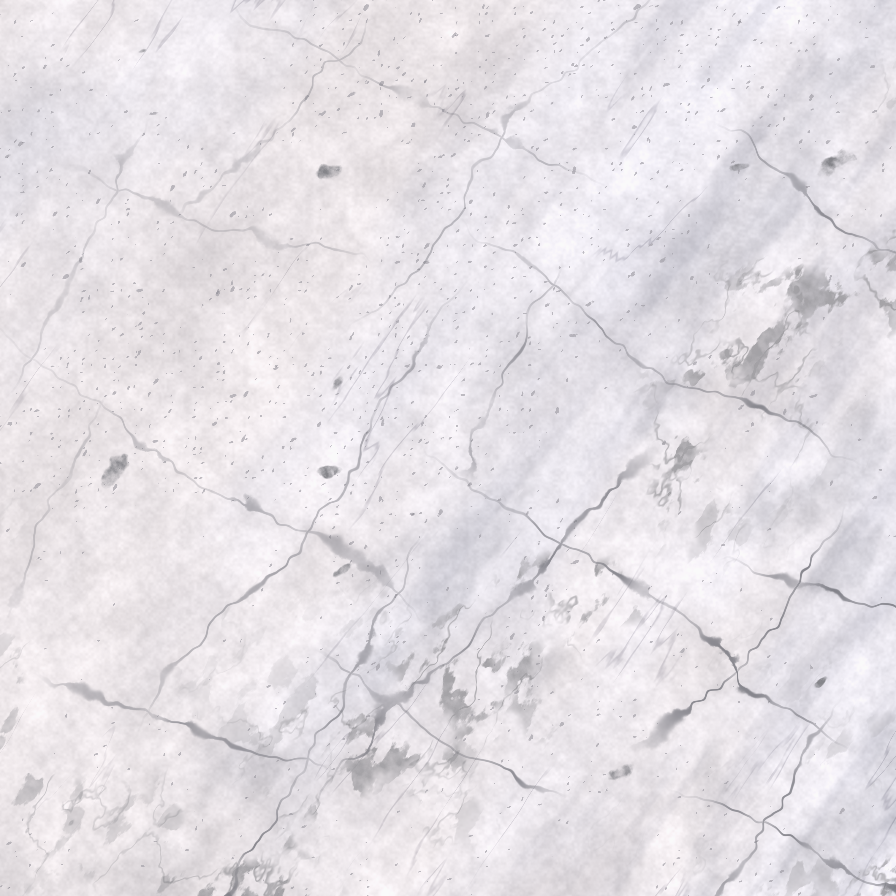
Reproduce this texture procedurally as a WebGL 2 fragment shader.

```glsl
#version 300 es
precision highp float;

uniform vec2 u_resolution;
out vec4 fragColor;

float hash(vec2 p) {
    return fract(sin(dot(p, vec2(127.1, 311.7))) * 43758.5453);
}

float noise(vec2 p) {
    vec2 cell = floor(p), f = fract(p);
    f = f * f * (3.0 - 2.0 * f);
    return mix(mix(hash(cell), hash(cell + vec2(1, 0)), f.x),
               mix(hash(cell + vec2(0, 1)), hash(cell + vec2(1, 1)), f.x), f.y);
}

float fbm(vec2 p) {
    float sum = 0.0, amplitude = 0.52;
    for (int i = 0; i < 5; i++) {
        sum += amplitude * noise(p);
        p = mat2(0.8, 0.6, -0.6, 0.8) * p * 2.03 + 7.3;
        amplitude *= 0.5;
    }
    return sum;
}

// Coordinates along and across a direction
vec2 alongAcross(vec2 p, float angle) {
    vec2 d = vec2(cos(angle), sin(angle));
    return vec2(dot(p, d), dot(p, vec2(-d.y, d.x)));
}

// Jagged tapered crack: x is the dark core, y the pale stain beside it
vec2 crack(vec2 p, vec2 center, float angle, float halfLength, float seed) {
    vec2 q = alongAcross(p - center, angle);
    float offset = q.y + 0.045 * (noise(vec2(q.x * 5.0, seed)) - 0.5)
                 + 0.015 * (noise(vec2(q.x * 26.0, seed + 3.0)) - 0.5)
                 + 0.006 * (noise(vec2(q.x * 95.0, seed + 5.0)) - 0.5);
    float taper = 1.0 - smoothstep(halfLength * 0.6, halfLength, abs(q.x));
    float swelling = pow(noise(vec2(q.x * 17.0, seed + 9.0)), 6.0);
    float width = 0.0012 + 0.016 * swelling * smoothstep(0.35, 0.75, fbm(p * 45.0));
    float core = exp(-pow(offset / width, 4.0));
    float ink = 0.3 + 0.7 * noise(vec2(q.x * 30.0, seed + 13.0));
    float stain = exp(-abs(offset) / 0.011) * noise(p * 40.0 + seed);
    return vec2(core * ink, stain) * taper;
}

// Scattered ragged chips, one candidate per cell
float chips(vec2 p, float cells, float density, float size) {
    vec2 q = p * cells, id = floor(q);
    vec2 center = 0.3 + 0.4 * vec2(hash(id + 1.7), hash(id + 4.1));
    vec2 f = alongAcross(fract(q) - center, 0.1 + 1.3 * hash(id + 8.3));
    float radius = size * (0.3 + 0.7 * hash(id + 6.9));
    float d = length(f * vec2(0.7, 1.6)) + radius * 1.8 * (fbm(q / size * 0.9) - 0.5);
    return step(hash(id), density) * (1.0 - smoothstep(radius * 0.6, radius, d));
}

void main() {
    vec2 p = gl_FragCoord.xy / u_resolution;
    vec2 grainDir = alongAcross(p, 0.95);
    float lowerRight = smoothstep(-0.45, 0.35, p.x - p.y);

    // Pale clouded ground, warm to the left and cool to the right
    float cloud = fbm(grainDir * vec2(3.0, 8.0) + 2.0);
    float mottling = fbm(p * 30.0);
    float grit = fbm(p * 110.0 + 40.0);
    float coolness = smoothstep(0.35, 0.8, fbm(grainDir * vec2(2.0, 5.0) + 31.0)
                                + 0.35 * (p.x - 0.5));
    vec3 color = mix(vec3(0.931, 0.907, 0.916), vec3(0.914, 0.904, 0.934), coolness);
    color += 0.1 * (cloud - 0.5) + 0.06 * (mottling - 0.5) + 0.085 * (grit - 0.5);
    color += 0.035 * (noise(p * 330.0) - 0.5);
    color += 0.03 * smoothstep(0.5, 0.65, fbm(p * 16.0 + 50.0));

    // Grey washes and hairline scratches drawn out along the grain
    float streak = smoothstep(0.5, 0.72, fbm(grainDir * vec2(3.0, 26.0) + 17.0));
    float wash = smoothstep(0.56, 0.74, fbm(grainDir * vec2(7.0, 14.0) + 63.0));
    float scratch = 1.0 - smoothstep(0.0, 0.014, abs(fbm(grainDir * vec2(2.5, 18.0) + 44.0) - 0.5));
    scratch *= smoothstep(0.5, 0.65, fbm(p * 7.0 + 23.0));
    color -= vec3(0.065, 0.062, 0.055) * streak * mix(0.25, 1.0, smoothstep(0.3, 0.9, p.x));
    color -= vec3(0.08, 0.076, 0.073) * wash * (0.3 + 0.7 * lowerRight);
    color -= vec3(0.11, 0.11, 0.1) * scratch;

    // Rising and falling cracks, spread by a low-discrepancy sequence
    vec2 cracks = vec2(0.0);
    for (int i = 0; i < 10; i++) {
        float n = float(i);
        vec2 jump = n * vec2(0.7549, 0.5698);
        float a = hash(vec2(n, 2.0)), b = hash(vec2(n, 5.0));
        vec2 rising = crack(p, fract(jump + vec2(0.55, 0.3)), 0.8 + 0.35 * a,
                            0.14 + 0.2 * b, n * 17.0 + 1.0);
        vec2 falling = crack(p, fract(jump + vec2(0.2, 0.19)), -0.62 + 0.35 * b,
                             0.16 + 0.16 * a, n * 23.0 + 400.0);
        cracks = max(cracks, max(rising, falling) * mix(0.4, 1.0, lowerRight));
    }

    // Crushed, netted stone around a diagonal fault and the lower corners
    float fault = exp(-pow((p.y - 1.05 * p.x + 0.3) / 0.14, 2.0));
    float corners = exp(-8.0 * length(p - vec2(1.0, 0.03)))
                  + 0.8 * exp(-7.0 * length(p - vec2(0.03, 0.15)));
    float crushed = clamp(fault + corners, 0.0, 1.0);
    float net = 1.0 - smoothstep(0.0, 0.022, abs(fbm(grainDir * vec2(11.0, 19.0) + 5.0) - 0.5));
    float patches = smoothstep(0.45, 0.62, fbm(p * 12.0 + 81.0));
    float rubble = smoothstep(0.57, 0.64, fbm(grainDir * vec2(26.0, 48.0) + 90.0));
    float debris = crushed * patches * (net * 0.7 + rubble * (0.35 + 0.8 * grit));

    // Fine pitting on the warm side, with a few larger chips
    float pitted = (1.0 - 0.75 * lowerRight) * smoothstep(0.35, 0.6, fbm(p * 6.0 + 12.0));
    float specks = chips(p, 60.0, 0.2 * pitted, 0.2) + chips(p + 0.37, 120.0, 0.25 * pitted, 0.24);
    float flakes = chips(p + 0.13, 9.0, 0.12, 0.17);

    color -= 0.07 * cracks.y;
    color = mix(color, vec3(0.6, 0.595, 0.61), clamp(debris, 0.0, 0.85));
    color = mix(color, vec3(0.62, 0.61, 0.64), clamp(0.65 * specks, 0.0, 1.0));
    color = mix(color, vec3(0.52, 0.52, 0.54), flakes * clamp(1.6 * grit - 0.2, 0.0, 1.0));
    color = mix(color, vec3(0.47, 0.47, 0.5), 0.9 * cracks.x);
    fragColor = vec4(clamp(color, 0.0, 0.98), 1.0);
}
```
